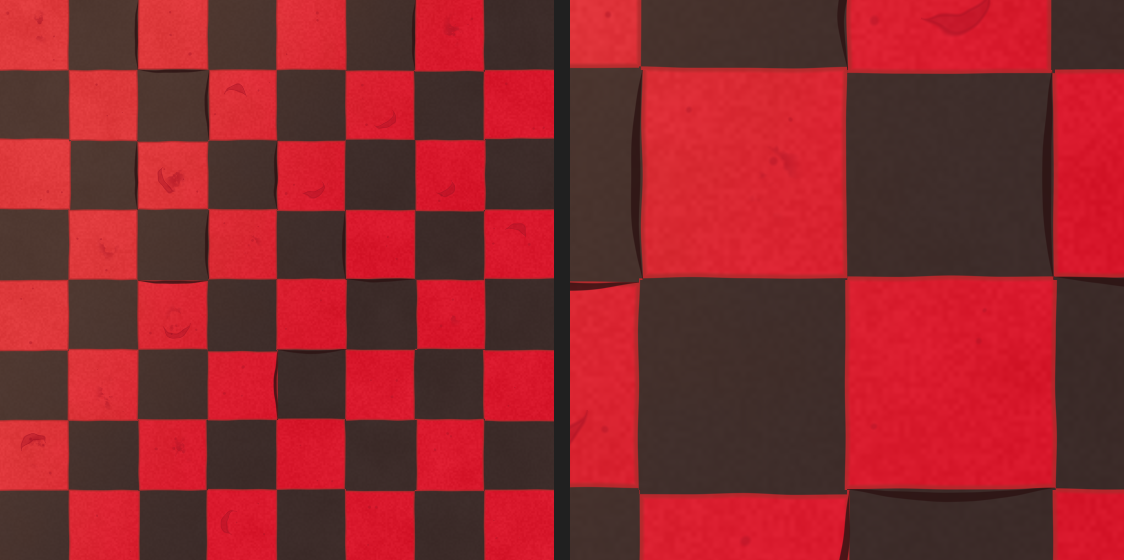
Left: the whole. Right: its middle third, enlarged.
This pattern is drawn by a WebGL 2 fragment shader. Its source:

```glsl
#version 300 es
precision highp float;
// Worn red and dark brown checkerboard, eight squares each way, with stains and lifted edges.

uniform vec2 u_resolution;
out vec4 outColor;

const float SQUARES = 8.0;
const vec3 DARK = vec3(0.235, 0.17, 0.16);
const vec3 DARK_WARM = vec3(0.31, 0.22, 0.19);
const vec3 RED = vec3(0.85, 0.09, 0.17);
const vec3 RED_PALE = vec3(0.875, 0.225, 0.235);
const vec3 RIM = vec3(0.67, 0.17, 0.17);
const vec3 STAIN = vec3(0.66, 0.07, 0.14);
const vec3 SHADOW = vec3(0.17, 0.07, 0.07);

float hash(vec2 p) {
  vec3 h = fract(p.xyx * 0.1031);
  h += dot(h, h.yzx + 33.33);
  return fract((h.x + h.y) * h.z);
}

float noise(vec2 p) {
  vec2 i = floor(p), f = fract(p);
  f = f * f * (3.0 - 2.0 * f);
  return mix(mix(hash(i), hash(i + vec2(1.0, 0.0)), f.x),
             mix(hash(i + vec2(0.0, 1.0)), hash(i + vec2(1.0)), f.x), f.y);
}

float fbm(vec2 p) {
  float sum = 0.0, amp = 0.5;
  for (int i = 0; i < 4; i++) {
    sum += amp * noise(p);
    p = p * 2.03 + 17.0;
    amp *= 0.5;
  }
  return sum;
}

// Zero on the outer border, one on the inner grid lines
float innerLine(float line) {
  return step(0.5, line) * step(line, SQUARES - 0.5);
}

// Signed offset from the nearest hand-cut grid line
float lineOffset(float across, float along, float seed) {
  float line = floor(across + 0.5);
  float shift = 0.04 * (hash(vec2(line + seed, floor(along))) - 0.5);
  shift += 0.012 * (noise(vec2(along * 4.0, line + seed)) - 0.5);
  return across - line + shift * innerLine(line);
}

// Tapered shadow under a lifted edge, on a few random edges
float liftedEdge(float offset, float across, float along, float seed, float aa) {
  float line = floor(across + 0.5);
  float chosen = step(0.9, hash(vec2(line, floor(along)) + seed)) * innerLine(line);
  float t = fract(along);
  float bump = 4.0 * t * (1.0 - t);
  float bow = 0.03 * bump * (0.5 + noise(vec2(along * 5.0, seed)));
  float width = 0.022 * bump;
  return chosen * (1.0 - smoothstep(width - aa, width + aa, abs(offset + bow)));
}

// Crescent-shaped scuff, darker at its outline
float crescent(vec2 q, float angle, float radius) {
  float c = cos(angle), s = sin(angle);
  q = mat2(c, s, -s, c) * q;
  float arc = atan(q.y, q.x);
  float width = 0.045 * (1.0 - smoothstep(0.2, 1.2, abs(arc)));
  float d = abs(length(q) - radius) - width;
  float fill = 1.0 - smoothstep(-0.012, 0.012, d);
  float outline = 1.0 - smoothstep(0.0, 0.018, abs(d));
  return (0.4 * fill + 0.4 * outline * fill) * step(abs(arc), 1.2);
}

// Scuffs, blotches and spots within one square
float stains(vec2 p) {
  vec2 cell = floor(p), q = fract(p) - 0.5;
  float r1 = hash(cell + 41.0), r2 = hash(cell + 73.0), r3 = hash(cell + 19.0);
  vec2 center = 0.3 * (vec2(r2, r3) - 0.5);
  vec2 rough = 0.06 * (vec2(noise(p * 9.0), noise(p * 9.0 + 50.0)) - 0.5);
  float amount = step(0.7, r1) * crescent(q - center + rough, 6.283 * r3, 0.16 + 0.08 * r2);
  float near = 1.0 - smoothstep(0.05, 0.3, length((q - center) * vec2(1.6, 1.0)));
  amount += 0.55 * step(0.55, r2) * near * smoothstep(0.52, 0.64, fbm(p * 7.0));
  for (int i = 0; i < 3; i++) {
    vec2 key = cell + 11.0 * float(i);
    vec2 spot = 0.8 * (vec2(hash(key + 5.0), hash(key + 8.0)) - 0.5);
    float size = 0.022 * hash(key + 3.0);
    amount += 0.4 * (1.0 - smoothstep(size * 0.5, size + 0.012, length(q - spot + rough * 0.3)));
  }
  return clamp(amount, 0.0, 0.85);
}

void main() {
  vec2 uv = gl_FragCoord.xy / u_resolution;
  vec2 p = uv * SQUARES;
  float aa = 0.8 * SQUARES / min(u_resolution.x, u_resolution.y);

  // Checker coverage from the signed distance to the grid lines
  vec2 offset = vec2(lineOffset(p.x, p.y, 3.0), lineOffset(p.y, p.x, 29.0));
  vec2 line = floor(p + 0.5);
  vec2 cell = line - 1.0 + step(0.0, offset);
  float odd = mod(cell.x + cell.y, 2.0);
  vec2 gap = abs(offset) + 1.0 - vec2(innerLine(line.x), innerLine(line.y));
  float edge = min(gap.x, gap.y);
  float red = smoothstep(-aa, aa, (2.0 * odd - 1.0) * edge);

  // Warm light from the upper left, with mottled paint
  float cloud = fbm(p * 2.5) - 0.47;
  float grain = noise(p * 38.0) - 0.5;
  float falloff = 0.65 * uv.x + 0.35 * (1.0 - uv.y) + 0.12 * cloud;
  falloff += 0.06 * (hash(cell + 7.0) - 0.5);
  float warm = 1.0 - smoothstep(0.2, 0.62, falloff);
  vec3 redPaint = mix(RED, RED_PALE, warm) + 0.035 * grain + 0.06 * cloud;
  vec3 darkPaint = mix(DARK, DARK_WARM, warm) + 0.012 * grain + 0.025 * cloud;

  // Wear on the red squares, then seams and lifted edges
  redPaint = mix(redPaint, STAIN, stains(p));
  redPaint = mix(redPaint, RIM, 0.75 * (1.0 - smoothstep(0.008, 0.03, edge)));
  vec3 color = mix(darkPaint, redPaint, red);
  float lift = max(liftedEdge(offset.x, p.x, p.y, 61.0, aa), liftedEdge(offset.y, p.y, p.x, 87.0, aa));
  color = mix(color, SHADOW, 0.8 * lift);
  outColor = vec4(clamp(color, 0.0, 1.0), 1.0);
}
```
